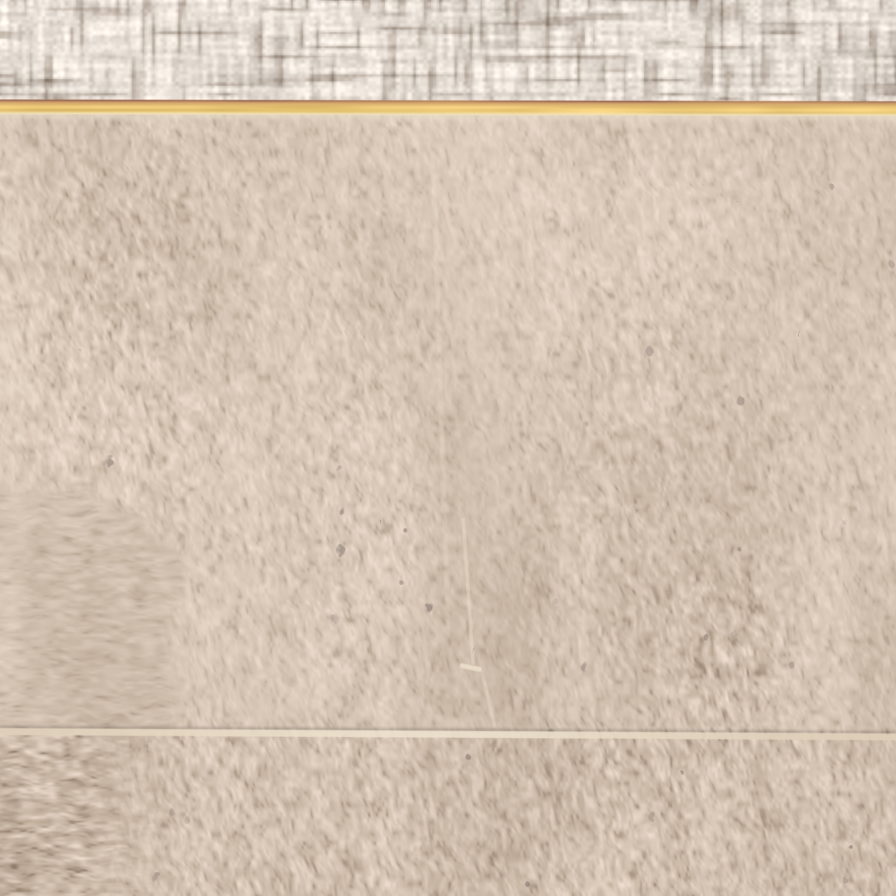
Reproduce this texture procedurally as a WebGL 2 fragment shader.

```glsl
#version 300 es
precision highp float;

uniform vec2 u_resolution;
out vec4 fragColor;

#define FABRIC_EDGE 0.889
#define GOLD_WIDTH 0.0165
#define JOINT_Y 0.1835
#define JOINT_HALF 0.0038
#define GRAIN_FREQ vec2(165.0, 88.0)
#define GRAIN_DEPTH 0.19
#define THREADS vec2(175.0, 190.0)
#define PIT_CELLS 30.0
#define STONE vec3(0.826, 0.757, 0.692)
#define LINEN vec3(0.885, 0.850, 0.815)
#define GOLD vec3(0.915, 0.780, 0.460)
#define CREAM vec3(0.935, 0.890, 0.810)

float hash(vec2 p) {
  vec3 q = fract(p.xyx * 0.1031);
  q += dot(q, q.yzx + 33.33);
  return fract((q.x + q.y) * q.z);
}

float noise(vec2 p) {
  vec2 i = floor(p), f = fract(p);
  f = f * f * (3.0 - 2.0 * f);
  return mix(mix(hash(i), hash(i + vec2(1, 0)), f.x),
             mix(hash(i + vec2(0, 1)), hash(i + vec2(1, 1)), f.x), f.y);
}

float fbm(vec2 p) {
  float sum = 0.0, gain = 0.5;
  for (int i = 0; i < 4; i++) {
    sum += gain * noise(p);
    p = mat2(1.6, 1.2, -1.2, 1.6) * p + 17.3;
    gain *= 0.5;
  }
  return sum / 0.9375;
}

float blob(vec2 p, vec2 center, vec2 radius) {
  vec2 d = (p - center) / radius;
  return exp(-dot(d, d));
}

// Soft line between two points
float scratch(vec2 p, vec2 a, vec2 b, float width) {
  vec2 ab = b - a;
  float t = clamp(dot(p - a, ab) / dot(ab, ab), 0.0, 1.0);
  return 1.0 - smoothstep(width * 0.3, width, length(p - a - ab * t));
}

// Dark pits, one candidate in each cell of a jittered grid
float pits(vec2 p, float density) {
  vec2 g = p * PIT_CELLS, cell = floor(g);
  float dark = 0.0;
  for (int j = -1; j <= 1; j++)
    for (int i = -1; i <= 1; i++) {
      vec2 id = cell + vec2(i, j);
      vec2 spot = id + 0.15 + 0.7 * vec2(hash(id + 3.7), hash(id + 41.2));
      float radius = mix(0.09, 0.21, hash(id + 71.9));
      float d = length((g - spot) * vec2(1.15, 0.85)) + 0.12 * (noise(g * 8.0) - 0.5);
      float shown = step(hash(id + 9.1), density);
      dark = max(dark, shown * (1.0 - smoothstep(radius * 0.4, radius, d)) * mix(0.3, 1.0, hash(id + 5.5)));
    }
  return dark;
}

float grain(vec2 p, vec2 freq) {
  p += 0.006 * (vec2(noise(p * 45.0), noise(p * 45.0 + 50.0)) - 0.5);
  p.x += 0.22 * p.y;
  return 0.6 * noise(p * freq) + 0.4 * noise(p * freq * 1.9 + 23.0) - 0.5;
}

vec3 stone(vec2 p) {
  // Smoother patch at the left and coarse brushed corner below the joint
  float edge = p.x + 0.06 * (fbm(p * 14.0) - 0.5);
  float patchTop = 0.465 - 2.2 * p.x * p.x + 0.03 * (noise(p * 22.0) - 0.5);
  float above = smoothstep(JOINT_Y - 0.003, JOINT_Y + 0.003, p.y);
  float smoothPatch = above * (1.0 - smoothstep(0.18, 0.21, edge)) * (1.0 - smoothstep(-0.02, 0.015, p.y - patchTop));
  float corner = (1.0 - above) * (1.0 - smoothstep(0.10, 0.21, edge));
  float brushed = max(smoothPatch, corner);

  // Where the surface is rough
  float rough = 0.70 + 0.45 * blob(p, vec2(0.12, 0.66), vec2(0.13, 0.28))
    + 0.30 * blob(p, vec2(0.40, 0.42), vec2(0.08, 0.25))
    + 0.35 * blob(p, vec2(0.73, 0.40), vec2(0.13, 0.30))
    + 0.65 * blob(p, vec2(0.82, 0.25), vec2(0.06, 0.09))
    + 0.40 * (1.0 - above) - 0.20 * blob(p, vec2(0.53, 0.5), vec2(0.06, 0.4));
  float flecks = mix(grain(p, GRAIN_FREQ), grain(p + 3.0, vec2(62.0, 180.0)), brushed);
  rough = mix(rough, 0.65, smoothPatch) + 0.45 * corner;

  // Broad tone, vertical clouds and a dim central streak
  float tone = 0.075 * (fbm(p * vec2(9.0, 4.0)) - 0.5) + 0.03 * (noise(p * vec2(28.0, 3.0)) - 0.5);
  tone += 0.025 * blob(p, vec2(0.64, 0.80), vec2(0.35, 0.2)) + 0.012 * blob(p, vec2(0.29, 0.55), vec2(0.08, 0.35));
  tone -= 0.022 * blob(p, vec2(0.50, 0.52), vec2(0.035, 0.30)) + 0.022 * blob(p, vec2(0.70, 0.25), vec2(0.12, 0.16));
  tone -= 0.022 * smoothPatch + 0.035 * corner + 0.012 * (1.0 - above);
  vec3 color = STONE + tone * vec3(1.0, 1.04, 1.08);
  color += GRAIN_DEPTH * rough * flecks * vec3(0.95, 1.0, 1.05);
  color -= 0.25 * rough * max(-flecks - 0.2, 0.0);

  float density = 0.10 * rough * smoothstep(0.4, 0.65, fbm(p * 7.0 + 4.0)) + 0.25 * blob(p, vec2(0.82, 0.25), vec2(0.05, 0.08));
  density += 0.16 * blob(p, vec2(0.40, 0.40), vec2(0.035, 0.10));
  color = mix(color, vec3(0.53, 0.48, 0.45), 0.65 * pits(p, density) * (1.0 - brushed));

  // Pale scratches and a worn left margin
  float pale = 0.22 * scratch(p, vec2(0.483, 0.83), vec2(0.500, 0.30), 0.004);
  pale += 0.40 * scratch(p, vec2(0.517, 0.42), vec2(0.528, 0.26), 0.003);
  pale += 0.30 * scratch(p, vec2(0.538, 0.25), vec2(0.552, 0.19), 0.003);
  pale += 0.80 * scratch(p, vec2(0.516, 0.257), vec2(0.535, 0.253), 0.004);
  pale += 0.35 * blob(p, vec2(0.015, 0.57), vec2(0.018, 0.35)) * noise(p * vec2(70.0, 24.0));
  return mix(color, CREAM, min(pale, 0.8));
}

vec3 fabric(vec2 p) {
  vec2 t = p * THREADS;
  float warp = noise(vec2(t.x, p.y * 24.0)) - 0.5;
  float weft = noise(vec2(p.x * 16.0, t.y) + 31.0) - 0.5;
  float weave = noise(t * 1.3) - 0.5;
  float shade = 0.17 * warp + 0.15 * weft + 0.09 * weave + 0.05 * (noise(p * vec2(13.0, 18.0)) - 0.5);
  float slub = smoothstep(0.2, 0.5, -warp) + smoothstep(0.22, 0.5, -weft);
  return LINEN + shade - slub * vec3(0.09, 0.105, 0.115);
}

void main() {
  vec2 uv = gl_FragCoord.xy / u_resolution;
  float px = 1.0 / u_resolution.y;
  vec3 color = stone(uv);

  // Pale joint, brightest near the middle
  float joint = uv.y - (JOINT_Y - 0.006 * uv.x);
  float bright = 0.35 + 0.6 * blob(uv, vec2(0.46, uv.y), vec2(0.30, 1.0));
  color *= 1.0 - 0.13 * exp(-pow((joint - 0.005) / 0.0025, 2.0));
  float seam = 1.0 - smoothstep(JOINT_HALF - px, JOINT_HALF + px, abs(joint));
  color = mix(color, mix(vec3(0.84, 0.77, 0.68), CREAM, bright), seam * 0.9);

  // Gold strip with a russet upper lip and a pale lower edge
  float depth = FABRIC_EDGE - 0.002 * uv.x - uv.y;
  float across = depth / GOLD_WIDTH;
  float streak = noise(vec2(uv.x * 9.0, uv.y * 260.0));
  vec3 gold = GOLD + 0.12 * (streak - 0.5) + 0.06 * (noise(uv * vec2(24.0, 4.0)) - 0.5);
  gold = mix(vec3(0.84, 0.66, 0.43), gold, smoothstep(0.10, 0.55, across));
  gold = mix(gold, vec3(0.94, 0.88, 0.72), smoothstep(0.72, 1.0, across));
  float lip = exp(-pow((across - 0.02) / 0.13, 2.0)) * (0.35 + 0.6 * noise(vec2(uv.x * 14.0, 2.0)));
  gold = mix(gold, vec3(0.58, 0.39, 0.32), lip);
  color = mix(color, CREAM, 0.45 * exp(-pow((across - 1.05) / 0.3, 2.0)));
  color = mix(color, gold, 1.0 - smoothstep(GOLD_WIDTH - px, GOLD_WIDTH + px, depth));
  color = mix(fabric(uv), color, smoothstep(-px, px, depth));

  fragColor = vec4(clamp(color, 0.0, 1.0), 1.0);
}
```
